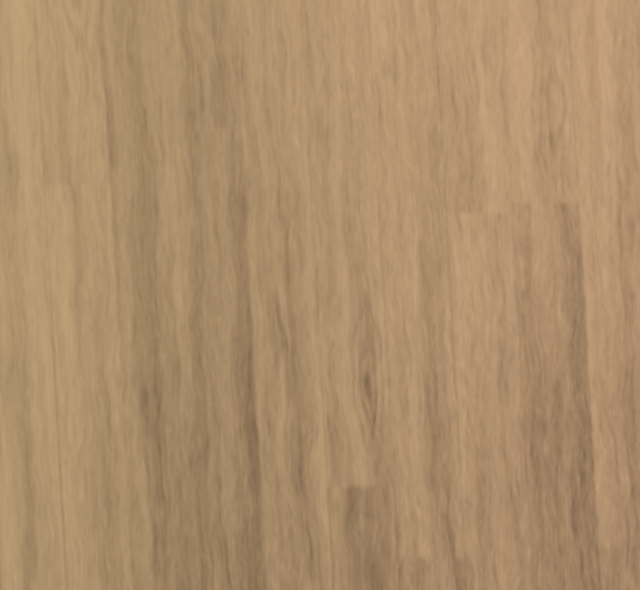
Reproduce this texture procedurally as a Shadertoy shader.

```glsl
const vec3 DARK_OAK = vec3(0.52, 0.42, 0.315);
const vec3 LIGHT_OAK = vec3(0.78, 0.648, 0.491);
const vec3 WARM_SHIFT = vec3(0.018, -0.004, 0.012);
const float BOARD_WIDTH = 0.113;
const float BOARD_LENGTH = 1.15;
const float LEAN = 0.055;
const float SIDE_BLEND = 0.05;
const float END_BLEND = 0.006;
const float BASE_TONE = 0.615;
const float DARK_SKEW = 0.45;
const float BOARD_CONTRAST = 0.28;
const float STREAK_CONTRAST = 0.115;
const float FIGURE_CONTRAST = 0.18;
const float KNOT_CONTRAST = 0.20;
const float FLECK_CONTRAST = 0.20;
const float PORE_CONTRAST = 0.15;
const float VEIN_CONTRAST = 0.42;
const float SEAM_CONTRAST = 0.13;
const vec2 STREAK_SCALE = vec2(62.0, 3.0);
const vec2 FLECK_SCALE = vec2(135.0, 32.0);
const vec2 PORE_SCALE = vec2(210.0, 75.0);
const vec2 VEIN_SCALE = vec2(80.0, 7.5);
const vec2 FIGURE_SIZE = vec2(0.018, 0.085);
const vec2 SHADE_CENTRE = vec2(0.88, 0.22);
const vec2 SHADE_SIZE = vec2(0.16, 0.24);
const float SHADE_DEPTH = 0.16;

float hash(vec2 p) {
    return fract(sin(dot(p, vec2(127.1, 311.7))) * 43758.5);
}

vec2 hash2(vec2 p) {
    return vec2(hash(p), hash(p + 17.3));
}

// Layered sines, warped and mirrored so that no slant builds up
float layeredSines(vec2 q) {
    const mat2 mirror = mat2(0.98, 0.2, 0.2, -0.98);
    float sum = 0.0, gain = 1.0;
    for (int i = 0; i < 5; i++) {
        sum += gain * sin(q.x + 1.2 * sin(q.y)) * cos(0.6 * q.y + 0.9 * sin(0.37 * q.x));
        q = mirror * q * 1.8 + 2.7;
        gain *= 0.68;
    }
    return sum;
}

// Cellular flecks: each cell holds one light or dark fibre
float fibreFlecks(vec2 q) {
    vec2 cell = floor(q);
    float sum = 0.0;
    for (int j = -1; j <= 1; j++) {
        for (int i = -1; i <= 1; i++) {
            vec2 id = cell + vec2(i, j);
            float d = length(q - id - hash2(id));
            sum += (hash(id + 5.9) - 0.5) * smoothstep(0.8, 0.0, d);
        }
    }
    return sum;
}

// Tone of one board: own shade, streaks, arched figure and knot
float boardTone(float column, float row, float stagger, vec2 p) {
    vec2 id = vec2(column, row);
    vec2 seed = hash2(id + 3.1);
    float streaks = layeredSines(p * STREAK_SCALE + seed * 60.0);

    vec2 size = vec2(BOARD_WIDTH, BOARD_LENGTH);
    vec2 heart = (id + 0.5 - vec2(0.0, stagger)) * size
               + (hash2(id + 8.7) - 0.5) * size * vec2(0.5, 0.8);
    float r = length((p - heart) / FIGURE_SIZE);
    float figure = sin(8.0 * r + 1.6 * streaks) * exp(-0.4 * r * r);
    float knot = exp(-3.0 * r * r) * step(0.45, hash(id + 2.2));

    return (seed.x - 0.5) * BOARD_CONTRAST
         + streaks * STREAK_CONTRAST
         + figure * FIGURE_CONTRAST * seed.y
         - knot * KNOT_CONTRAST;
}

// Boards laid end to end in one column
float columnTone(float column, vec2 p) {
    float stagger = hash(vec2(column, 41.0));
    float v = p.y / BOARD_LENGTH + stagger - 0.5;
    float row = floor(v);
    float blend = smoothstep(0.5 - END_BLEND, 0.5 + END_BLEND, fract(v));
    return mix(boardTone(column, row, stagger, p),
               boardTone(column, row + 1.0, stagger, p), blend);
}

void mainImage(out vec4 fragColor, in vec2 fragCoord) {
    vec2 uv = fragCoord / iResolution.xy;
    vec2 p = fragCoord / iResolution.y;
    p.x += LEAN * p.y;

    // Wavy growth of the wood
    vec2 fibre = p;
    fibre.x += 0.003 * sin(21.0 * p.y + 31.0 * p.x) + 0.0014 * sin(67.0 * p.y - 83.0 * p.x);

    // Neighbouring columns with a soft joint
    float u = p.x / BOARD_WIDTH - 0.5;
    float column = floor(u);
    float across = fract(u) - 0.5;
    float tone = mix(columnTone(column, fibre), columnTone(column + 1.0, fibre),
                     smoothstep(-SIDE_BLEND, SIDE_BLEND, across));
    tone -= smoothstep(0.04, 0.0, abs(across)) * SEAM_CONTRAST * hash(vec2(column, 73.0));

    // Short fibres, pores and sparse dark veins, crisper towards the right
    float vein = max(0.0, -fibreFlecks(fibre * VEIN_SCALE + 9.0) - 0.12);
    float grain = fibreFlecks(fibre * FLECK_SCALE) * FLECK_CONTRAST
                + fibreFlecks(fibre * PORE_SCALE + 31.0) * PORE_CONTRAST
                - vein * VEIN_CONTRAST;
    tone += mix(0.75, 1.25, uv.x) * grain;

    // Room light from the top, a shaded patch at the lower right
    vec2 s = (uv - SHADE_CENTRE) / SHADE_SIZE;
    tone += 0.26 * (uv.y - 0.5) - SHADE_DEPTH * exp(-dot(s, s));
    tone += BASE_TONE - DARK_SKEW * tone * tone;

    vec3 wood = mix(DARK_OAK, LIGHT_OAK, clamp(tone, -0.1, 1.1));
    wood += WARM_SHIFT * (uv.x - 0.5);
    fragColor = vec4(wood, 1.0);
}
```
